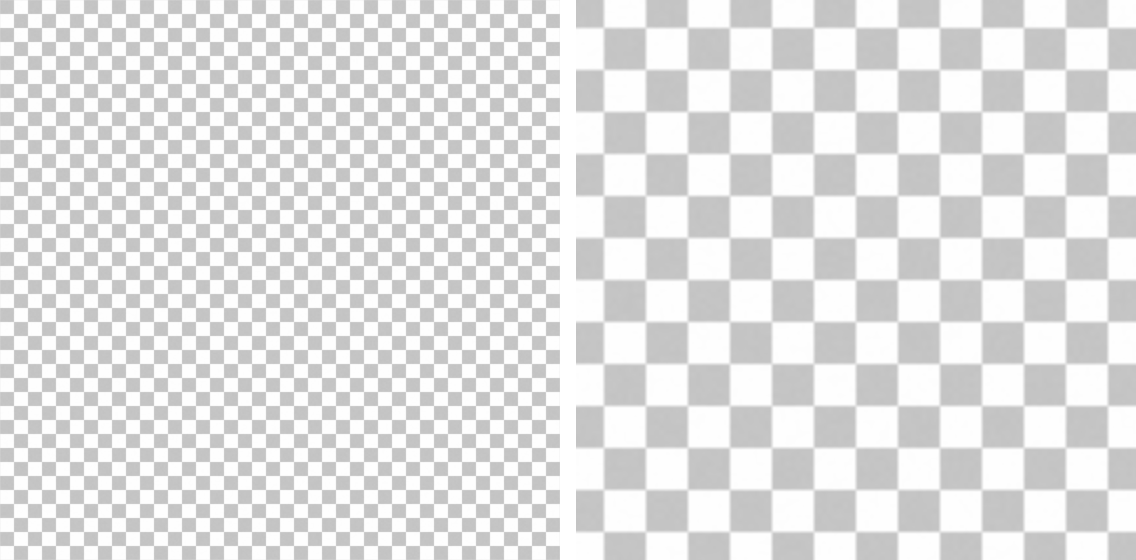
Left, the full canvas; right, a detail of the centre.
Give the GLSL for this pattern, as a WebGL 1 fragment shader.

```glsl
precision highp float;

uniform vec2 u_resolution;

#define CELLS 40.0        // squares per side; even, so the board wraps
#define GRAIN_CELLS 320.0 // grain lattice points per side
#define GRAIN 0.012       // grain strength on the grey squares
#define EDGE_SOFT 0.045   // half-width of an edge, in squares
#define WHITE vec3(0.995)
#define GREY vec3(0.77)

float hash(vec2 p) {
  return fract(sin(dot(p, vec2(12.9898, 78.233))) * 43758.5453);
}

// Value noise whose lattice wraps after the given period.
float wrappedNoise(vec2 p, float period) {
  vec2 cell = floor(p);
  vec2 f = fract(p);
  vec2 blend = f * f * (3.0 - 2.0 * f);
  vec2 lo = mod(cell, period);
  vec2 hi = mod(cell + 1.0, period);
  return mix(mix(hash(lo), hash(vec2(hi.x, lo.y)), blend.x),
             mix(hash(vec2(lo.x, hi.y)), hash(hi), blend.x), blend.y);
}

// Square wave per axis, +1 on even squares and -1 on odd, with soft edges.
vec2 softSquareWave(vec2 p, float halfWidth) {
  vec2 edgeDistance = 0.5 - abs(fract(p) - 0.5);
  vec2 side = 1.0 - 2.0 * mod(floor(p), 2.0);
  return side * clamp(edgeDistance / halfWidth, 0.0, 1.0);
}

void main() {
  vec2 uv = gl_FragCoord.xy / u_resolution;

  // Checkerboard, with edges at least one pixel wide
  float halfPixel = 0.5 * CELLS / min(u_resolution.x, u_resolution.y);
  vec2 wave = softSquareWave(uv * CELLS, max(EDGE_SOFT, halfPixel));
  float whiteness = 0.5 + 0.5 * wave.x * wave.y;

  // Faint grain, strongest on grey
  float grain = wrappedNoise(uv * GRAIN_CELLS, GRAIN_CELLS) - 0.5;
  vec3 color = mix(GREY, WHITE, whiteness);
  color += grain * GRAIN * mix(1.0, 0.3, whiteness);

  gl_FragColor = vec4(color, 1.0);
}
```
